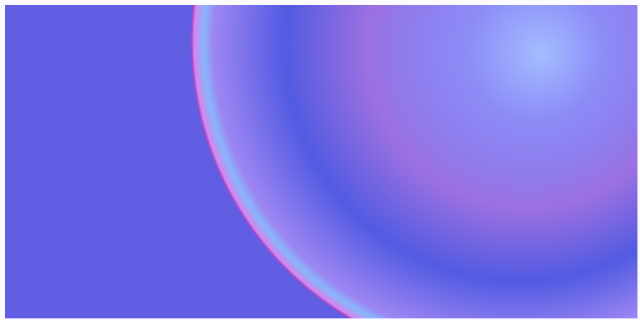
This texture map is drawn by a WebGL 1 fragment shader. Its source:

```glsl
precision highp float;
// A violet panel holding a glowing orb, shaded by an off-centre radial gradient.

uniform vec2 u_resolution;

const vec3 PAPER = vec3(0.98, 0.98, 1.0);
const vec3 BASE = vec3(0.38, 0.37, 0.89);
const vec3 GLOW = vec3(0.645, 0.74, 1.0);
const vec3 PERIWINKLE = vec3(0.55, 0.55, 0.97);
const vec3 LAVENDER = vec3(0.56, 0.485, 0.93);
const vec3 ORCHID = vec3(0.61, 0.44, 0.88);
const vec3 INDIGO = vec3(0.32, 0.355, 0.885);
const vec3 LILAC = vec3(0.61, 0.52, 0.95);
const vec3 SKY = vec3(0.55, 0.70, 0.98);
const vec3 PINK = vec3(0.79, 0.55, 0.94);
const vec3 MAGENTA = vec3(0.68, 0.27, 0.78);

// Gradient parameter: 0 at the focus, 1 on the circle
float focalRadius(vec2 p, vec2 focus, vec2 center, float radius) {
  vec2 d = p - focus;
  vec2 shift = center - focus;
  float a = radius * radius - dot(shift, shift);
  float b = dot(d, shift);
  return (sqrt(b * b + a * dot(d, d)) - b) / a;
}

// Moves a colour linearly to the next gradient stop
vec3 toStop(vec3 color, vec3 next, float start, float end, float t) {
  return mix(color, next, clamp((t - start) / (end - start), 0.0, 1.0));
}

vec3 orbColor(float t) {
  vec3 color = toStop(GLOW, PERIWINKLE, 0.0, 0.21, t);
  color = toStop(color, LAVENDER, 0.21, 0.38, t);
  color = toStop(color, ORCHID, 0.38, 0.50, t);
  color = toStop(color, INDIGO, 0.50, 0.735, t);
  color = toStop(color, LILAC, 0.735, 0.93, t);
  color = toStop(color, SKY, 0.935, 0.962, t);
  color = toStop(color, PINK, 0.968, 0.985, t);
  return toStop(color, MAGENTA, 0.991, 0.998, t);
}

// Antialiased coverage of a signed distance
float coverage(float dist, float pixel) {
  return clamp(0.5 - dist / pixel, 0.0, 1.0);
}

float boxDistance(vec2 p, vec2 low, vec2 high) {
  vec2 d = max(low - p, p - high);
  return max(d.x, d.y);
}

void main() {
  // Units of canvas height
  float pixel = 1.0 / u_resolution.y;
  vec2 p = gl_FragCoord.xy * pixel;
  p.x *= 2.0 * u_resolution.y / u_resolution.x;

  // Orb over the flat panel
  vec2 center = vec2(1.602, 0.870);
  vec2 focus = vec2(1.693, 0.831);
  float radius = 1.005;
  float t = focalRadius(p, focus, center, radius);
  float orb = coverage(length(p - center) - radius, pixel);
  vec3 color = mix(BASE, orbColor(t), orb);

  // Pale margin around the panel
  float panel = boxDistance(p, vec2(0.0156, 0.0052), vec2(1.992, 0.9844));
  color = mix(PAPER, color, coverage(panel, pixel));

  gl_FragColor = vec4(color, 1.0);
}
```
